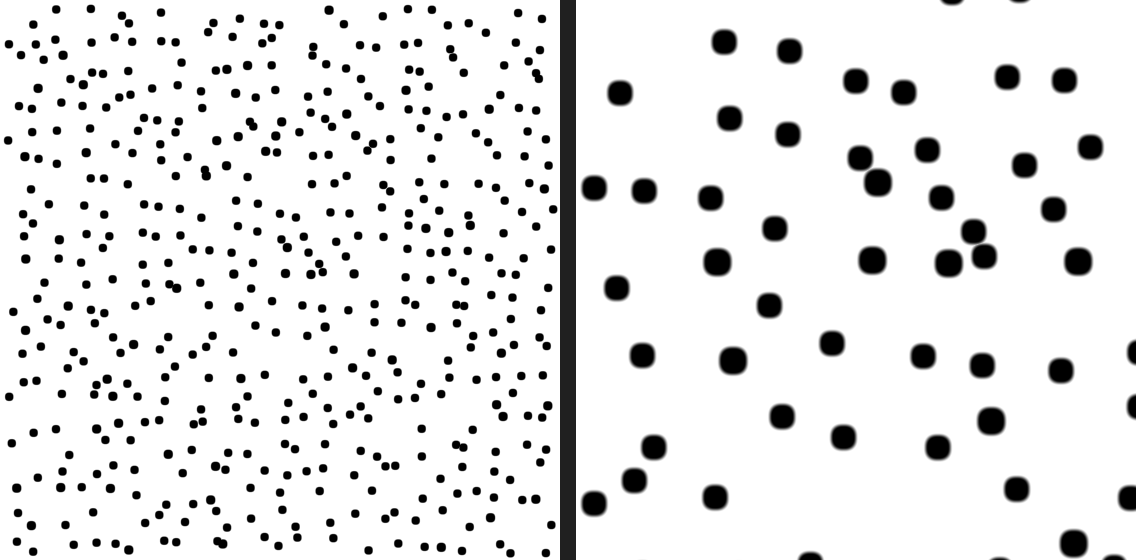
Left: the whole. Right: its middle third, enlarged.
A Shadertoy shader for this pattern:

```glsl
const vec3  PAPER      = vec3(1.0);
const vec3  INK        = vec3(0.0);
const float CELLS      = 23.0;    // grid cells per canvas side
const float FILL       = 0.89;    // share of cells that hold a dot
const float JITTER     = 0.82;    // spread of a dot inside its cell
const float MARGIN     = 0.008;   // empty border
const float RADIUS     = 0.0074;
const float BIG_RADIUS = 0.0082;
const float BIG_SHARE  = 0.12;    // share of dots with the larger radius
const float SOFTNESS   = 0.0015;  // half width of the blurred rim
const float SQUARENESS = 2.5;     // 2 is a circle, higher is boxier
const float SEED       = 17.0;

// Four random values per cell
vec4 hash42(vec2 p) {
    vec4 q = fract(p.xyxy * vec4(0.1031, 0.1030, 0.0973, 0.1099));
    q += dot(q, q.wzxy + 33.33);
    return fract((q.xxyz + q.yzzw) * q.zywx);
}

// Distance measure whose level sets are rounded squares
float roundedLength(vec2 v) {
    vec2 a = pow(abs(v) + 1e-6, vec2(SQUARENESS));
    return pow(a.x + a.y, 1.0 / SQUARENESS);
}

// Ink coverage of the dots scattered on a jittered grid
float scatteredDots(vec2 uv) {
    float cellSize = (1.0 - 2.0 * MARGIN) / CELLS;
    vec2 p = (uv - MARGIN) / cellSize;
    vec2 home = floor(p);
    float ink = 0.0;
    for (int y = -1; y <= 1; y++) {
        for (int x = -1; x <= 1; x++) {
            vec2 cell = home + vec2(x, y);
            bool outside = any(lessThan(cell, vec2(0.0)))
                        || any(greaterThanEqual(cell, vec2(CELLS)));
            vec4 rnd = hash42(cell + SEED);
            if (outside || rnd.z > FILL) continue;

            vec2 center = cell + 0.5 + (rnd.xy - 0.5) * JITTER;
            float radius = rnd.w < BIG_SHARE ? BIG_RADIUS : RADIUS;
            float dist = roundedLength((p - center) * cellSize);
            ink = max(ink, 1.0 - smoothstep(radius - SOFTNESS, radius + SOFTNESS, dist));
        }
    }
    return ink;
}

void mainImage(out vec4 fragColor, in vec2 fragCoord) {
    vec2 uv = fragCoord / iResolution.xy;
    fragColor = vec4(mix(PAPER, INK, scatteredDots(uv)), 1.0);
}
```
